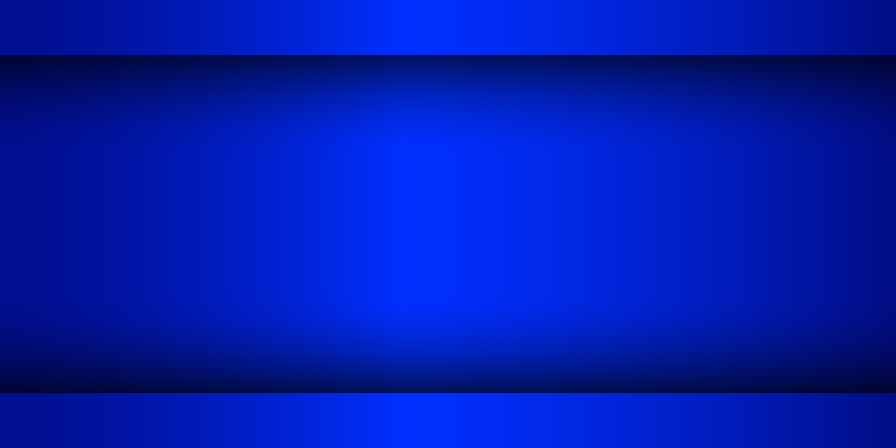
Reproduce this background procedurally as a WebGL 2 fragment shader.

```glsl
#version 300 es
precision highp float;
// Blue backdrop: a vertical light beam behind a recessed panel between two bars.

#define BEAM_X 0.448        // centre of the bright beam
#define BEAM_FALLOFF 1.4    // curve of the fade towards the sides
#define BAR_HEIGHT 0.1225   // height of the top and bottom bars
#define SHADOW_REACH 0.235  // how far the bar shadows spread inwards
#define SHADOW_DEPTH 0.66   // darkness right beside a bar

uniform vec2 u_resolution;
out vec4 fragColor;

const vec3 BEAM_BLUE = vec3(0.005, 0.185, 1.0);
const vec3 LEFT_BLUE = vec3(0.005, 0.055, 0.56);
const vec3 RIGHT_BLUE = vec3(0.005, 0.05, 0.52);

// Horizontal gradient with separate fades left and right of the beam
vec3 beamGradient(float x) {
    float leftLight = pow(clamp(x / BEAM_X, 0.0, 1.0), BEAM_FALLOFF);
    float rightFade = pow(clamp((x - BEAM_X) / (1.0 - BEAM_X), 0.0, 1.0), BEAM_FALLOFF);
    return x < BEAM_X ? mix(LEFT_BLUE, BEAM_BLUE, leftLight)
                      : mix(BEAM_BLUE, RIGHT_BLUE, rightFade);
}

// Soft shadow cast into the panel, strongest beside the bars
float panelShadow(float depth) {
    float nearness = clamp(1.0 - depth / SHADOW_REACH, 0.0, 1.0);
    return SHADOW_DEPTH * nearness * nearness;
}

void main() {
    vec2 uv = gl_FragCoord.xy / u_resolution;
    float pixel = 1.0 / u_resolution.y;

    // Depth inside the panel, measured from the nearest bar
    float depth = min(uv.y, 1.0 - uv.y) - BAR_HEIGHT;
    float insidePanel = smoothstep(-0.5 * pixel, 0.5 * pixel, depth);

    vec3 color = beamGradient(uv.x);
    color *= 1.0 - insidePanel * panelShadow(max(depth, 0.0));
    fragColor = vec4(color, 1.0);
}
```
